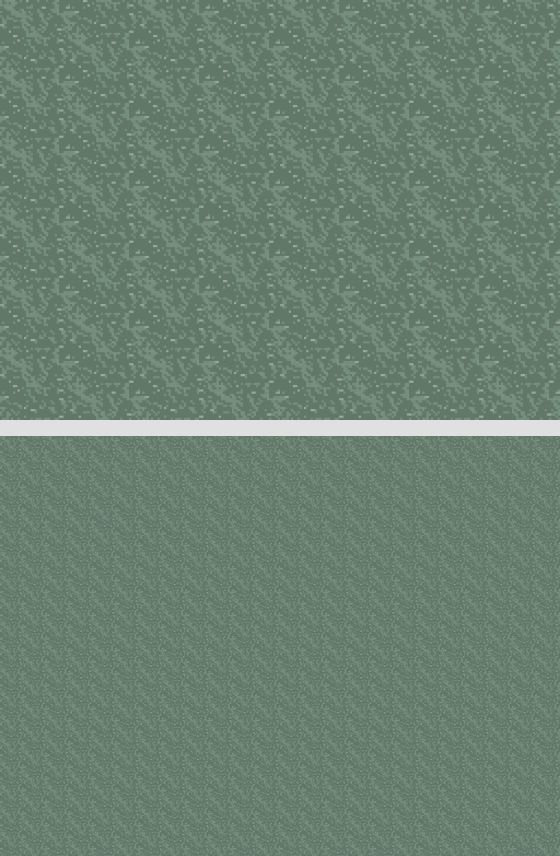
Top, the tile; bottom, the same tile 3 across and 3 down.
Give the GLSL for this texture, as a Shadertoy shader.

```glsl
// Mottled grey-green pixel grain with pale flecks, in staggered repeating blocks.

// Folds a cell into one 32 x 32 block; each column of blocks drops by half a block.
vec2 foldCell(vec2 cell) {
    float column = floor(cell.x / 32.0);
    return mod(cell + vec2(0.0, 16.0 * column), 32.0);
}

// Random value from 0 to 1 for a cell; layer picks an independent set.
float cellHash(vec2 cell, uint layer) {
    uvec2 p = uvec2(foldCell(cell));
    uint n = (p.x + 32u * p.y + 1024u * layer) * 747796405u + 2891336453u;
    n = ((n >> ((n >> 28) + 4u)) ^ n) * 277803737u;
    n = (n >> 22) ^ n;
    return float(n & 65535u) / 65535.0;
}

// Layered sines that follow the block stagger: steep streaks within shallow bands.
float streakField(vec2 cell) {
    vec2 phase = cell * 6.2831853 / 32.0;
    float streaks = sin(dot(phase, vec2(1.5, 1.0)) + 0.8);
    float bands = sin(dot(phase, vec2(0.5, 1.0)) + 2.1);
    return 0.22 * streaks + 0.16 * bands;
}

vec3 cellColor(vec2 cell) {
    vec3 ground = vec3(0.38, 0.47, 0.41);
    vec3 grain = vec3(0.46, 0.56, 0.49);
    vec3 fleck = vec3(0.59, 0.65, 0.59);

    // Neighbouring hashes join cells into small clumps leaning down to the right
    float clump = cellHash(cell, 0u)
        + 0.6 * cellHash(cell + vec2(1.0, 0.0), 0u)
        + 0.6 * cellHash(cell + vec2(0.0, 1.0), 0u)
        + 0.6 * cellHash(cell + vec2(-1.0, 1.0), 0u);
    float tone = cellHash(cell, 1u) - 0.5;
    vec3 color = clump + streakField(cell) > 1.7 ? grain + 0.025 * tone : ground;

    // Sparse flecks, some of them two cells wide
    bool single = cellHash(cell, 2u) > 0.987;
    bool paired = cellHash(cell - vec2(1.0, 0.0), 2u) > 0.993;
    return single || paired ? fleck + 0.06 * tone : color;
}

void mainImage(out vec4 fragColor, in vec2 fragCoord) {
    vec2 gridSize = vec2(256.0, 192.0);
    vec2 position = fragCoord / iResolution.xy * gridSize - 0.5;
    vec2 pixelWidth = min(gridSize / iResolution.xy, 1.0);

    // Blend across cell borders over one screen pixel
    vec2 cell = floor(position);
    vec2 blend = clamp((position - cell - 0.5) / pixelWidth + 0.5, 0.0, 1.0);
    vec3 lower = mix(cellColor(cell), cellColor(cell + vec2(1.0, 0.0)), blend.x);
    vec3 upper = mix(cellColor(cell + vec2(0.0, 1.0)), cellColor(cell + 1.0), blend.x);
    fragColor = vec4(mix(lower, upper, blend.y), 1.0);
}
```
